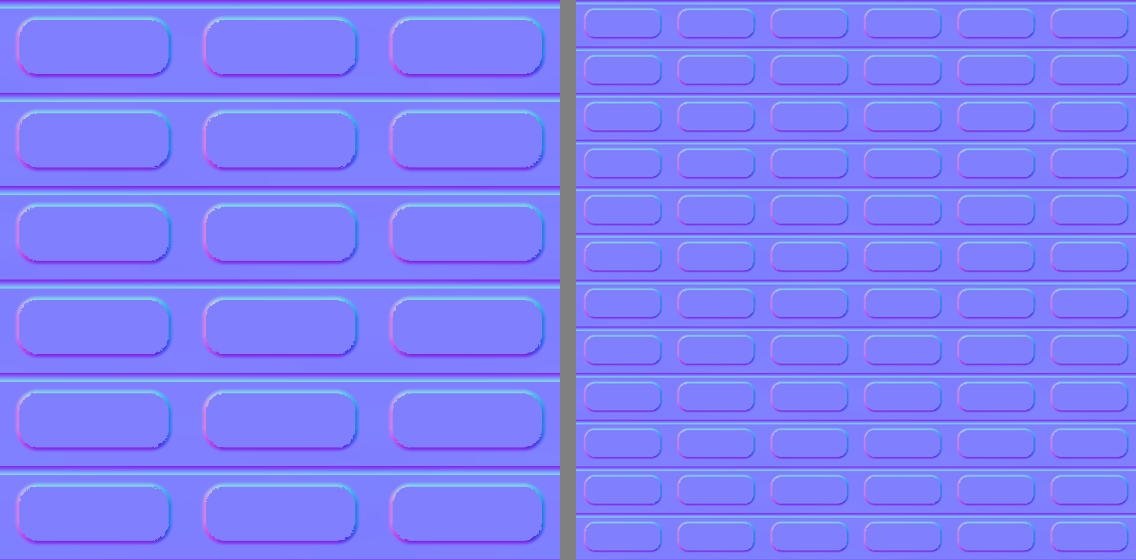
Left: one tile. Right: repeated 2 by 2.
Reproduce this texture map procedurally as a Shadertoy shader.

```glsl
// Tangent-space normal map of raised plates on grooved boards, 3 across and 6 down.
// A rounded-box distance gives each plate its bevelled rim, a wrapped row distance
// gives the round grooves, and periodic value noise roughens corners and boards.

float hash(vec2 p) {
    vec3 q = fract(p.xyx * vec3(0.1031, 0.1030, 0.0973));
    q += dot(q, q.yzx + 33.33);
    return fract((q.x + q.y) * q.z);
}

// Value noise that wraps after a whole number of lattice cells
float wrapNoise(vec2 uv, vec2 period) {
    vec2 x = uv * period;
    vec2 i = floor(x);
    vec2 f = fract(x);
    f = f * f * (3.0 - 2.0 * f);
    vec2 lo = mod(i, period);
    vec2 hi = mod(i + 1.0, period);
    return mix(mix(hash(lo), hash(vec2(hi.x, lo.y)), f.x),
               mix(hash(vec2(lo.x, hi.y)), hash(hi), f.x), f.y);
}

// Slope of the rim that surrounds one plate, strongest at its inner edge
vec2 plateSlope(vec2 p, float roughness, float pixel) {
    float radius = 0.2;
    vec2 q = abs(p) - vec2(0.8, 0.29) + radius;
    vec2 outside = max(q, 0.0);
    float reach = length(outside);
    float d = reach - radius;

    // Only the rounded corners are ragged
    float corner = smoothstep(0.0, 0.06, min(q.x, q.y));
    float innerEdge = smoothstep(-0.5 * pixel, 0.5 * pixel, d + roughness * corner);
    float fade = 1.0 - smoothstep(0.0, 0.062, d);
    vec2 direction = sign(p) * outside / max(reach, 0.0001);
    return vec2(-direction.x, direction.y) * 0.7 * innerEdge * fade;
}

// Vertical slope of a round groove: steep at both lips, level in the middle
float grooveSlope(float y, float pixel) {
    float halfWidth = 0.048;
    float inside = 1.0 - smoothstep(-0.5 * pixel, 0.5 * pixel, abs(y) - halfWidth);
    return -0.74 * inside * clamp(y / halfWidth, -1.0, 1.0);
}

void mainImage(out vec4 fragColor, in vec2 fragCoord) {
    vec2 uv = fragCoord / iResolution.xy;
    float pixel = 6.0 / iResolution.y;

    // Each cell is two units wide and one unit tall
    vec2 cell = fract(uv * vec2(3.0, 6.0)) * vec2(2.0, 1.0);
    vec2 p = cell - vec2(1.006, 0.496);
    float grooveY = fract(cell.y + 0.543) - 0.5;

    // Rims and grooves
    float roughness = (wrapNoise(uv, vec2(384.0)) - 0.5) * 0.03;
    vec2 slope = plateSlope(p, roughness, pixel);
    slope.y += grooveSlope(grooveY, pixel);

    // Faint unevenness of the boards, absent from the plates
    vec2 q = abs(p) - vec2(0.6, 0.09);
    float board = smoothstep(0.0, 0.06, length(max(q, 0.0)) - 0.2);
    slope += board * 0.035 * (vec2(wrapNoise(uv, vec2(6.0, 12.0)),
                                  wrapNoise(uv + 0.37, vec2(3.0, 18.0))) - 0.5);

    // Pack the unit normal into colour
    vec3 normal = vec3(slope, sqrt(max(1.0 - dot(slope, slope), 0.0)));
    fragColor = vec4(normal * 0.5 + 0.5, 1.0);
}
```
